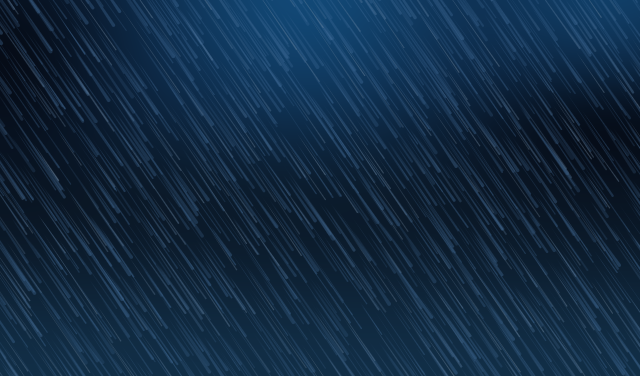
A WebGL 1 fragment shader for this texture:

```glsl
precision highp float;
// Slanted rain streaks falling across a dark blue night sky.

uniform vec2 u_resolution;

const float FALL_ANGLE = 0.975;
const float ANGLE_SPREAD = 0.07;
const int LAYERS = 8;

float hash(vec2 p) {
  return fract(sin(dot(p, vec2(127.1, 311.7))) * 43758.5453);
}

// Soft elliptical spot: 1 at the centre, fading to 0.
float spot(vec2 uv, vec2 centre, vec2 radius) {
  vec2 d = (uv - centre) / radius;
  return exp(-dot(d, d));
}

// Night sky: vertical gradient with blue glows and dark clouds.
vec3 skyColor(vec2 uv) {
  vec3 ground = vec3(0.068, 0.180, 0.275);
  vec3 middle = vec3(0.042, 0.098, 0.158);
  vec3 zenith = vec3(0.052, 0.150, 0.262);
  vec3 glow = vec3(0.070, 0.285, 0.465);
  vec3 cloud = vec3(0.020, 0.040, 0.080);

  vec3 color = mix(ground, middle, smoothstep(0.0, 0.45, uv.y));
  color = mix(color, zenith, smoothstep(0.45, 0.85, uv.y));
  color = mix(color, cloud, 0.95 * spot(uv, vec2(0.01, 0.84), vec2(0.18, 0.34)));
  color = mix(color, cloud, 0.95 * spot(uv, vec2(0.95, 0.65), vec2(0.22, 0.18)));
  color = mix(color, glow, spot(uv, vec2(0.48, 1.04), vec2(0.22, 0.33)));
  color = mix(color, glow, 0.75 * spot(uv, vec2(0.95, 1.06), vec2(0.18, 0.23)));
  return color;
}

// Coverage of a drop that widens from a fine tail at 0 to a round head.
float streak(vec2 q, float len, float radius, float pixel) {
  float t = clamp(q.y / len, 0.0, 1.0);
  float d = length(vec2(q.x, q.y - t * len)) - radius * mix(0.15, 1.0, t);
  float fade = smoothstep(0.0, 0.3, t) * mix(0.7, 1.0, t);
  return clamp(0.5 - d / pixel, 0.0, 1.0) * fade;
}

// One layer of staggered cells, each holding at most one streak.
vec3 addRain(vec3 color, vec2 q, vec2 cell, float seed, float pixel) {
  float column = floor(q.x / cell.x);
  float along = q.y / cell.y + hash(vec2(column, seed));
  vec2 id = vec2(column, floor(along)) + seed * 17.3;
  vec2 local = vec2(q.x - column * cell.x, fract(along) * cell.y);

  float len = cell.y * mix(0.40, 0.94, hash(id + 1.7));
  float thickness = hash(id + 4.1);
  float radius = mix(0.0014, 0.0052, thickness * thickness);
  float margin = radius + pixel;
  float start = (cell.y - len - margin) * hash(id + 7.9);
  float side = mix(margin, cell.x - margin, hash(id + 11.3));

  // Fine drops are sometimes greyer and brighter than broad ones.
  float pale = step(0.75, hash(id + 15.1)) * (1.0 - thickness);
  vec3 drop = mix(vec3(0.27, 0.44, 0.62), vec3(0.48, 0.56, 0.64), pale);
  float opacity = mix(0.18, 0.38, hash(id + 19.7)) + 0.08 * pale;
  float present = step(hash(id + 23.5), 0.80);
  float cover = streak(local - vec2(side, start), len, radius, pixel);
  return mix(color, drop, cover * opacity * present);
}

void main() {
  vec2 uv = gl_FragCoord.xy / u_resolution;
  vec2 p = gl_FragCoord.xy / u_resolution.y;
  float pixel = 1.0 / u_resolution.y;

  vec3 color = skyColor(uv);
  for (int i = 0; i < LAYERS; i++) {
    float size = float(i) / float(LAYERS - 1);
    float seed = float(i) + 1.0;

    // Axes across and along the fall, tilted slightly in each layer.
    float angle = FALL_ANGLE + ANGLE_SPREAD * (hash(vec2(seed, 5.3)) - 0.5);
    vec2 fall = vec2(cos(angle), -sin(angle));
    vec2 q = vec2(dot(p, vec2(-fall.y, fall.x)), dot(p, fall));

    vec2 cell = mix(vec2(0.030, 0.20), vec2(0.046, 0.42), size);
    color = addRain(color, q + 0.137 * seed, cell, seed, pixel);
  }
  gl_FragColor = vec4(color, 1.0);
}
```
